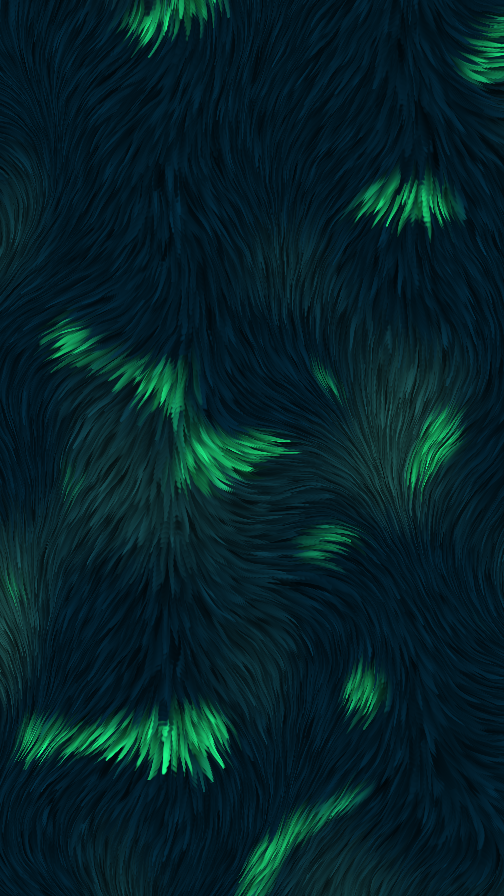
Give the GLSL for this texture, as a Shadertoy shader.

```glsl
// Dark combed fur with grey-teal patches and glowing green tufts.

float hash(vec2 cell) {
    vec3 h = fract(cell.xyx * vec3(0.1031, 0.1030, 0.0973));
    h += dot(h, h.yzx + 33.33);
    return fract((h.x + h.y) * h.z);
}

// Slope of a random unit gradient at one lattice corner
float corner(vec2 cell, vec2 offset) {
    float a = 6.2832 * hash(cell);
    return dot(vec2(cos(a), sin(a)), offset);
}

float gradientNoise(vec2 p) {
    vec2 i = floor(p), f = p - i;
    vec2 u = f * f * f * (f * (f * 6.0 - 15.0) + 10.0);
    vec2 e = vec2(1.0, 0.0);
    return mix(mix(corner(i, f), corner(i + e.xy, f - e.xy), u.x),
               mix(corner(i + e.yx, f - e.yx), corner(i + e.xx, f - e.xx), u.x), u.y);
}

// Combing direction: mostly downward, with broad swirls and small clumps
vec2 combing(vec2 p) {
    float angle = -1.6 + 3.6 * gradientNoise(p * 2.1 + 7.3)
                + 0.3 * gradientNoise(p * 24.0 + 3.1);
    return vec2(cos(angle), sin(angle));
}

// Hair colour, decided by where the hair is rooted
vec3 hairColor(vec2 root, float t) {
    float grey = smoothstep(-0.04, 0.42, gradientNoise(root * 2.3 + 41.7));
    float tuft = smoothstep(0.27, 0.45, gradientNoise(root * 5.6 + 18.4));
    vec3 color = mix(vec3(0.006, 0.107, 0.158), vec3(0.085, 0.245, 0.24), grey);
    return mix(color, vec3(0.08, 0.64, 0.36), tuft * smoothstep(0.1, 0.65, t));
}

void mainImage(out vec4 fragColor, in vec2 fragCoord) {
    const int STEPS = 48;
    const float HAIR_LENGTH = 0.115;
    vec2 root = fragCoord / iResolution.x;
    vec3 color = vec3(0.004, 0.08, 0.12);

    // Walk upstream to possible roots; hairs that reach further lie on top
    for (int i = 0; i < STEPS; i++) {
        float t = float(i) / float(STEPS);
        float reach = 0.25 + 1.6 * gradientNoise(root * 135.0 + 5.7);
        float cover = smoothstep(0.0, 0.2, reach - t);
        if (cover > 0.0) {
            float tone = 1.0 + 1.2 * gradientNoise(root * 70.0 + 61.2);
            vec3 hair = hairColor(root, t) * tone * mix(0.5, 1.15, t);
            color = mix(color, hair, cover);
        }
        root -= combing(root) * HAIR_LENGTH / float(STEPS);
    }
    fragColor = vec4(color, 1.0);
}
```
